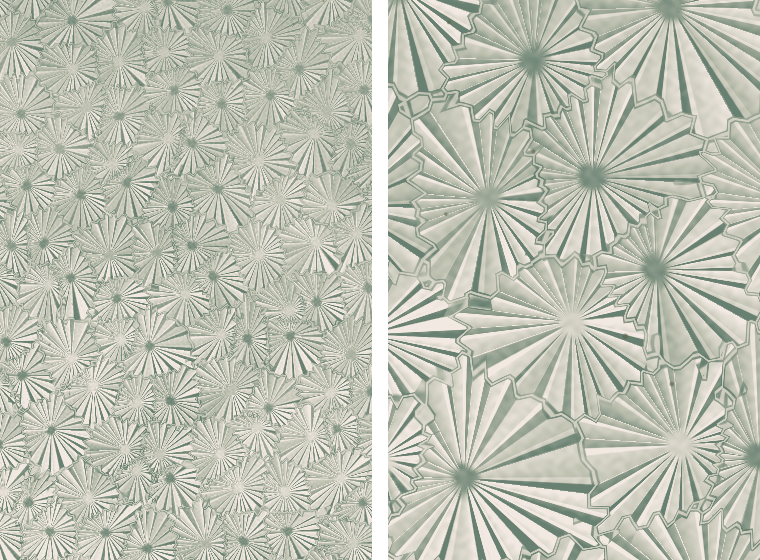
Left, the full canvas; right, a detail of the centre.
Write a WebGL 1 fragment shader that draws this texture.

```glsl
precision highp float;
// Pressed glass covered in fluted flowers: jittered cellular noise whose distances
// are scalloped by petal angle, giving zigzag seams. Each cell is then shaded as
// radial flutes with a soft heart, and tinted from grey-green to pale cream.
uniform vec2 u_resolution;

#define CELL 0.130        // flower spacing, in canvas widths
#define JITTER 0.72       // scatter of flower centres
#define SCALLOP 0.20      // depth of pointed petal tips
#define FLUTE_LIGHT 0.62  // side lighting across each petal
#define GROOVE_DEPTH 1.45 // darkness between petals
#define SEAM 0.0011       // half width of the pale seam
#define GRAIN 0.17        // fine surface texture
#define CONTRAST 1.22     // overall strength of light and shade
#define GREEN vec3(0.47, 0.55, 0.49)
#define MID vec3(0.74, 0.75, 0.685)
#define PALE vec3(0.93, 0.90, 0.87)
#define SPECK_COLOR vec3(0.36, 0.38, 0.28)

const float TAU = 6.2831853;

float hash(vec2 p) {
  return fract(sin(dot(p, vec2(127.1, 311.7))) * 43758.5);
}

vec4 hash4(vec2 p) {
  return vec4(hash(p), hash(p + 17.3), hash(p + 41.9), hash(p + 73.1));
}

float petalCount(vec4 rnd) {
  return floor(20.0 + 7.0 * rnd.w);
}

// Angle measured in petals, gently warped so that their widths differ
float petalPhase(float angle, vec4 rnd) {
  return angle * petalCount(rnd) / TAU
       + 0.28 * sin(3.0 * angle + TAU * rnd.x)
       + 0.14 * sin(7.0 * angle + TAU * rnd.y);
}

float softNoise(vec2 p) {
  return (sin(p.x + 1.7 * sin(p.y * 0.83)) + sin(p.y * 1.21 + 1.9 * sin(p.x * 0.67))
        + sin((p.x + p.y) * 0.59 + 2.0 * sin((p.x - p.y) * 0.43))) / 3.0;
}

// Tone -1 is green shade, 0 the middle, 1 the pale highlight
vec3 glassColor(float tone) {
  return tone < 0.0 ? mix(MID, GREEN, min(-tone, 1.25)) : mix(MID, PALE, min(tone, 1.1));
}

void main() {
  vec2 p = gl_FragCoord.xy / u_resolution.x;
  float height = gl_FragCoord.y / u_resolution.y;
  float px = 1.0 / u_resolution.x;

  // Nearest two flowers under the scalloped distance
  float first = 9.0;
  float second = 9.0;
  vec2 offset = vec2(0.0);
  vec2 flowerId = vec2(0.0);
  vec4 flower = vec4(0.0);
  vec2 home = floor(p / CELL);
  for (int j = -2; j <= 2; j++) {
    for (int i = -2; i <= 2; i++) {
      vec2 id = home + vec2(float(i), float(j));
      vec4 rnd = hash4(id);
      vec2 center = id + 0.5 + JITTER * (rnd.xy - 0.5);
      center.x += 0.5 * mod(id.y, 2.0) - 0.25;
      vec2 q = p / CELL - center + 0.00001;
      float stretch = 0.2 * (rnd.w - 0.4);
      float phase = petalPhase(atan(q.y, q.x), rnd);
      float tip = 1.0 - abs(2.0 * fract(phase) - 1.0);
      float uneven = 0.6 + 0.8 * hash(id + mod(floor(phase), petalCount(rnd)));
      float d = length(q * vec2(1.0 + stretch, 1.0 - stretch)) / (0.82 + 0.36 * rnd.z);
      d *= 1.0 - SCALLOP * uneven * tip;
      if (d < first) {
        second = first;
        first = d;
        offset = q;
        flowerId = id;
        flower = rnd;
      } else {
        second = min(second, d);
      }
    }
  }

  // Petal coordinates
  float angle = atan(offset.y, offset.x);
  float radius = length(offset) * CELL;
  float count = petalCount(flower);
  float phase = petalPhase(angle, flower);
  float across = fract(phase);
  float petalRnd = hash(flowerId * 3.1 + mod(floor(phase), count));
  float soft = 0.02 + 0.8 * px * count / (TAU * radius + px);

  // Fluted relief: slope lighting, dark groove wedge, bright ridge
  vec2 tangent = vec2(-sin(angle), cos(angle));
  float slope = (2.0 * across - 1.0) * dot(tangent, vec2(0.55, 0.83));
  float width = 0.14 + 0.24 * petalRnd;
  float groove = smoothstep(0.0, soft, across) * (1.0 - smoothstep(width, width + soft, across));
  float ridge = smoothstep(width, width + soft, across)
              * (1.0 - smoothstep(width + 0.15, width + 0.15 + soft, across));
  float sector = 0.30 * sin(2.0 * angle + TAU * flower.z);
  float petals = 0.38 + FLUTE_LIGHT * slope - GROOVE_DEPTH * groove * (0.70 + sector)
               + 0.42 * ridge + 0.45 * (petalRnd - 0.5) + sector * 0.7;

  // Blurred heart, green in some flowers and pale in others
  float ragged = radius + 0.005 * (petalRnd - 0.5) + 0.003 * softNoise(p * 160.0);
  float heartTone = mix(-0.65, 0.45, smoothstep(0.4, 0.65, flower.x));
  float tone = mix(heartTone, petals, smoothstep(0.007, 0.019, ragged));

  // Pale seam with a shaded outline
  float edge = 0.5 * (second - first) * CELL;
  float shade = 1.0 - smoothstep(SEAM * 2.2, SEAM * 2.2 + 1.3 * px, edge);
  float seam = 1.0 - smoothstep(SEAM - 0.5 * px, SEAM + 0.7 * px, edge);
  tone = mix(tone, -0.7 + 0.5 * softNoise(p * 90.0), 0.8 * shade);
  tone = mix(tone, 0.5, 0.85 * seam);

  // Muted top, crisp bright foot, drifting tint and grain
  float contrast = mix(1.25, 0.80, smoothstep(0.15, 0.95, height)) * (1.06 - 0.2 * p.x);
  tone = tone * contrast * CONTRAST + 0.2 * (0.5 - height) + 0.17 * softNoise(p * 9.0);
  tone += GRAIN * softNoise(p * 430.0) - 0.05;
  vec3 color = glassColor(tone);

  // Sparse dirt specks
  vec2 speckId = floor(p / 0.04);
  vec4 speck = hash4(speckId + 200.0);
  float speckDist = length(p / 0.04 - speckId - 0.25 - 0.5 * speck.xy) * 0.04;
  float speckSize = 0.0012 + 0.003 * speck.w * speck.w;
  float dirt = step(0.95, speck.z) * (1.0 - smoothstep(speckSize - px, speckSize + px, speckDist));
  gl_FragColor = vec4(mix(color, SPECK_COLOR, 0.6 * dirt), 1.0);
}
```
